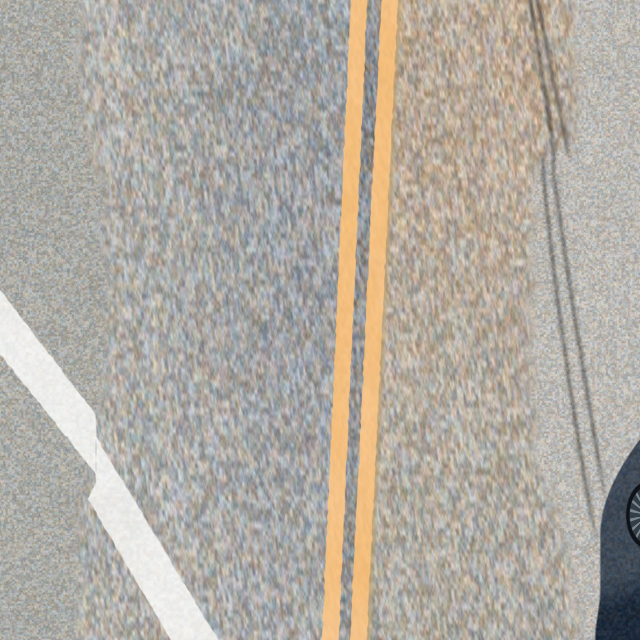
This texture is drawn by a WebGL 1 fragment shader. Its source:

```glsl
precision highp float;
// Sunlit asphalt seen from above: a double yellow line, a stepped white line,
// two thin wire shadows and a dark rounded shadow with a spoked wheel.
// Layers of soft bands are painted over streaked and fine value noise.
uniform vec2 u_resolution;

float hash(vec2 p) {
  vec3 q = fract(vec3(p.xyx) * 0.1031);
  q += dot(q, q.yzx + 33.33);
  return fract((q.x + q.y) * q.z);
}

float noise(vec2 p) {
  vec2 i = floor(p), f = fract(p);
  f = f * f * (3.0 - 2.0 * f);
  return mix(mix(hash(i), hash(i + vec2(1, 0)), f.x),
             mix(hash(i + vec2(0, 1)), hash(i + vec2(1, 1)), f.x), f.y);
}

// Coverage of the region where d is negative, with a soft rim.
float fill(float d, float soft) {
  return 1.0 - smoothstep(-soft, soft, d);
}

// Grain with a shared brightness and a weaker warm-cool tint.
vec3 grain(vec2 p) {
  float light = noise(p) * 0.65 + noise(p * 1.9 + 17.0) * 0.35 - 0.5;
  float tint = noise(p * 0.8 + 71.0) - 0.5;
  float green = noise(p * 0.9 + 133.0) - 0.5;
  return vec3(light) + vec3(0.26, 0.0, -0.28) * tint + vec3(-0.06, 0.1, -0.04) * green;
}

float wire(float x, float center) {
  return exp(-pow((x - center) / 0.0042, 2.0));
}

void main() {
  vec2 p = gl_FragCoord.xy / u_resolution;
  float x = p.x, t = 1.0 - p.y; // t runs downward from the top edge
  float aa = max(0.0013, 0.8 / u_resolution.y);
  float cloud = noise(p * 6.0) * 0.6 + noise(p * 15.0) * 0.4 - 0.5;
  float ragged = (noise(p * vec2(20.0, 45.0)) - 0.5) * 0.018;

  // Road surface: grey left lane, tan right lane
  vec3 leftLane = mix(vec3(0.69, 0.68, 0.66), vec3(0.625, 0.63, 0.635),
                      smoothstep(0.15, 0.5, x) * (1.0 - 0.5 * smoothstep(0.55, 1.0, t)));
  vec3 rightLane = mix(vec3(0.725, 0.665, 0.6), vec3(0.685, 0.665, 0.63), smoothstep(0.15, 0.85, t));
  rightLane = mix(rightLane, vec3(0.69, 0.67, 0.64), smoothstep(0.12, 0.25, abs(x - 0.72)));
  float yellowA = 0.561 - 0.045 * t;
  float yellowB = 0.609 - 0.049 * t;
  vec3 lane = mix(leftLane, rightLane, smoothstep(-0.02, 0.02, x - yellowB));
  lane *= 1.0 - 0.1 * fill(abs(x - 0.5 * (yellowA + yellowB)) - 0.02, 0.006);
  vec2 streak = vec2(x + 0.12 * p.y, p.y) * vec2(215.0, 95.0);
  lane += 0.36 * grain(streak) + 0.035 * cloud;

  // Finer shoulders beyond the two wandering seams
  vec3 shoulder = x < 0.5 ? vec3(0.665, 0.665, 0.645) : vec3(0.735, 0.725, 0.705);
  shoulder += 0.26 * grain(p * 290.0) + 0.03 * cloud;
  float seamL = 0.125 + 0.037 * smoothstep(0.15, 0.32, t) * (1.0 - smoothstep(0.6, 0.85, t));
  float seamR = 0.83 + 0.07 * (1.0 - smoothstep(0.2, 0.27, t)) + 0.07 * smoothstep(0.62, 0.95, t);
  float inLane = smoothstep(-0.014, 0.014, x - seamL + ragged)
               * smoothstep(-0.016, 0.016, seamR - x + ragged);
  vec3 col = mix(shoulder, lane, inLane);

  // Wire shadows, broken sideways where the seam steps
  float upper = 1.0 - smoothstep(0.22, 0.26, t);
  float d = max(t - 0.273, 0.0);
  float wires = upper * max(wire(x, 0.829 + 0.155 * t), wire(x, 0.84 + 0.2 * t));
  float lowA = wire(x, 0.849 + 0.1 * d + 0.077 * d * d) * (1.0 - smoothstep(0.78, 0.87, t));
  float lowB = wire(x, 0.865 + 0.14 * d + 0.04 * d * d) * (1.0 - smoothstep(0.7, 0.82, t));
  wires += (1.0 - upper) * max(lowA, lowB);
  col *= 1.0 - wires * (0.3 + 0.12 * cloud);

  // Double yellow line with a worn fringe on its right
  float wear = (noise(p * vec2(160.0, 120.0)) - 0.5) * 0.0022;
  float fringe = fill(abs(x - yellowB - 0.014) - 0.005, 0.003);
  col = mix(col, vec3(0.74, 0.63, 0.44), 0.6 * fringe);
  float paint = max(fill(abs(x - yellowA) - 0.013 + wear, aa),
                    fill(abs(x - yellowB) - 0.013 + wear, aa));
  vec3 yellow = mix(vec3(0.95, 0.74, 0.48), vec3(0.96, 0.77, 0.55), noise(p * vec2(40.0, 9.0)));
  yellow += 0.05 * grain(streak);
  col = mix(col, yellow, paint);

  // White line in two pieces that meet at a step
  float pieceA = max(0.452 + 1.31 * x - t, t - 0.553 - 1.25 * x) / 1.63;
  pieceA = max(pieceA, x - 0.15);
  float pieceB = max(0.4325 + 1.665 * x - t, t - 0.546 - 1.7 * x) / 1.95;
  pieceB = max(pieceB, 0.137 + clamp(0.5 * (0.779 - t), 0.0, 0.013) - x);
  vec3 white = vec3(0.925, 0.925, 0.915) + 0.07 * grain(p * 190.0) + 0.04 * cloud;
  col = mix(col, white, fill(min(pieceA, pieceB) + wear, aa * 1.3));

  // Large shadow in the corner, darker toward the bottom
  float rise = clamp((t - 0.686) / 0.147, 0.0, 1.0);
  float edge = 0.938 + 0.0625 * pow(1.0 - rise, 1.8) - 0.008 * smoothstep(0.92, 1.0, t);
  float shade = fill(max(edge - x, 0.686 - t), 0.002);
  vec3 dark = mix(vec3(0.25, 0.29, 0.34), vec3(0.12, 0.17, 0.23),
                  smoothstep(0.9, 0.96, t + 0.4 * (x - 0.96)));
  dark += 0.13 * grain(p * 240.0);

  // Wheel: dark rim with pale spokes
  vec2 w = (vec2(x, t) - vec2(1.013, 0.805)) / vec2(0.034, 0.052);
  float r = length(w);
  float spokes = smoothstep(0.75, 0.98, abs(sin(atan(w.y, w.x) * 9.0)));
  dark = mix(dark, mix(vec3(0.2, 0.24, 0.28), vec3(0.48, 0.52, 0.55), spokes), fill(r - 0.86, 0.05));
  dark = mix(dark, vec3(0.06, 0.07, 0.09), fill(abs(r - 0.94) - 0.08, 0.04));
  col = mix(col, dark, shade);

  gl_FragColor = vec4(clamp(col, 0.0, 1.0), 1.0);
}
```
